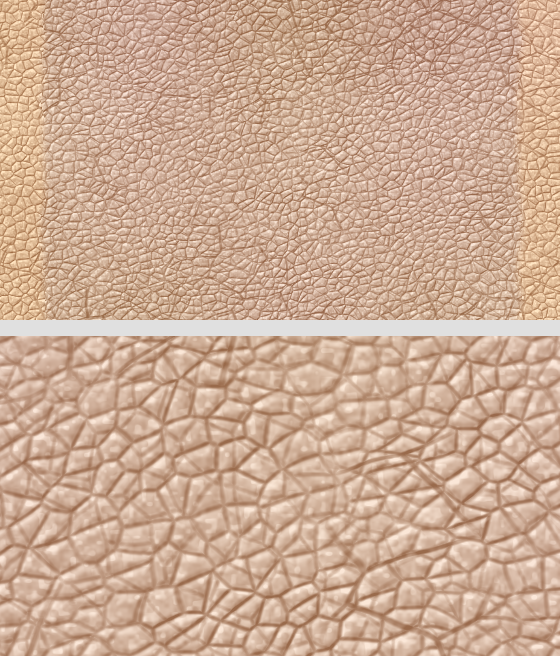
Top, the full canvas; bottom, a detail of the centre.
Write a Shadertoy shader that draws this texture.

```glsl
vec2 hash2(vec2 p) {
    vec3 q = fract(p.xyx * vec3(0.1031, 0.1030, 0.0973));
    q += dot(q, q.yzx + 33.33);
    return fract((q.xx + q.yz) * q.zy);
}

float noise(vec2 p) {
    vec2 i = floor(p), f = fract(p);
    f = f * f * (3.0 - 2.0 * f);
    float low = mix(hash2(i).x, hash2(i + vec2(1, 0)).x, f.x);
    float high = mix(hash2(i + vec2(0, 1)).x, hash2(i + vec2(1, 1)).x, f.x);
    return mix(low, high, f.y);
}

mat2 rotation(float a) {
    return mat2(cos(a), -sin(a), sin(a), cos(a));
}

// Distance to the nearest border between irregular cells
float borderDistance(vec2 p) {
    vec2 cell = floor(p), f = fract(p), nearest = vec2(0), home = vec2(0);
    float best = 9.0;
    for (int y = -1; y <= 1; y++)
    for (int x = -1; x <= 1; x++) {
        vec2 g = vec2(x, y);
        vec2 r = g + 0.05 + 0.9 * hash2(cell + g) - f;
        if (dot(r, r) < best) {
            best = dot(r, r);
            nearest = r;
            home = g;
        }
    }
    float d = 9.0;
    for (int y = -2; y <= 2; y++)
    for (int x = -2; x <= 2; x++) {
        vec2 g = home + vec2(x, y);
        vec2 r = g + 0.05 + 0.9 * hash2(cell + g) - f;
        vec2 across = r - nearest;
        if (dot(across, across) > 0.0001)
            d = min(d, dot(0.5 * (nearest + r), normalize(across)));
    }
    return d;
}

// Height of the hide in x, depth of its creases in y
vec2 hide(vec2 p, bool side) {
    p += 0.035 * (vec2(noise(p * 5.0), noise(p * 5.0 + 40.0)) - 0.5);
    p += 0.006 * (vec2(noise(p * 28.0), noise(p * 28.0 + 70.0)) - 0.5);
    vec2 q = rotation(side ? 0.1 : 0.33) * p + 10.0;
    float pebble = borderDistance(q * (side ? vec2(33, 38) : vec2(28, 39)));
    float split = borderDistance(rotation(0.8) * p * vec2(25, 21) + 90.0);
    float fold = borderDistance(q * vec2(7, 11) + 30.0);

    float height = 0.75 * smoothstep(0.0, 0.32, pebble);
    height += (side ? 0.08 : 0.28) * smoothstep(0.0, 0.22, split);
    float depth = (0.55 + 0.6 * noise(p * 13.0)) * (1.0 - smoothstep(0.01, 0.12, pebble));
    depth = max(depth, (side ? 0.2 : 0.55) * (1.0 - smoothstep(0.01, 0.08, split)));
    float foldStrength = smoothstep(0.35, 0.65, noise(p * 6.0 + 20.0));
    depth = max(depth, 1.15 * foldStrength * (1.0 - smoothstep(0.008, 0.04, fold)));
    return vec2(height, depth);
}

void mainImage(out vec4 fragColor, in vec2 fragCoord) {
    vec2 p = fragCoord / iResolution.y;
    float u = fragCoord.x / iResolution.x + 0.012 * (noise(p * 16.0) - 0.5);
    float strip = 1.0 - smoothstep(0.065, 0.09, u) + smoothstep(0.915, 0.94, u);
    bool side = strip > 0.5;

    // Light from the upper left
    vec2 here = hide(p, side);
    vec2 lit = hide(p + vec2(-0.0021, 0.0036), side);
    float relief = here.x - lit.x;
    float tone = 0.54 + 0.5 * relief - 0.48 * here.y + 0.12 * lit.y;

    // Fine grain and pale flecks
    float grain = noise(p * 210.0) + 0.6 * noise(p * 110.0 + 50.0) - 0.8;
    float fleck = smoothstep(0.55, 0.85, noise(p * vec2(150, 175) + 15.0));
    tone += 0.26 * grain + 0.24 * fleck * (1.0 - min(here.y, 1.0));

    // Broad changes of shade
    tone += 0.12 * (noise(p * 3.0 + 5.0) - 0.5) + 0.07 * strip;
    tone -= 0.08 * smoothstep(0.5, 1.0, p.y) * (1.0 - strip);

    vec3 crease = vec3(0.66, 0.49, 0.385);
    vec3 crown = vec3(0.96, 0.875, 0.815);
    vec3 color = mix(crease, crown, clamp(tone, -0.2, 1.08));
    float blush = noise(p * 2.2 + 8.0) - 0.5;
    color += blush * vec3(0.0, -0.01, 0.035);
    color *= mix(vec3(1), vec3(1.03, 0.995, 0.92), strip);
    fragColor = vec4(clamp(color, 0.0, 1.0), 1.0);
}
```
